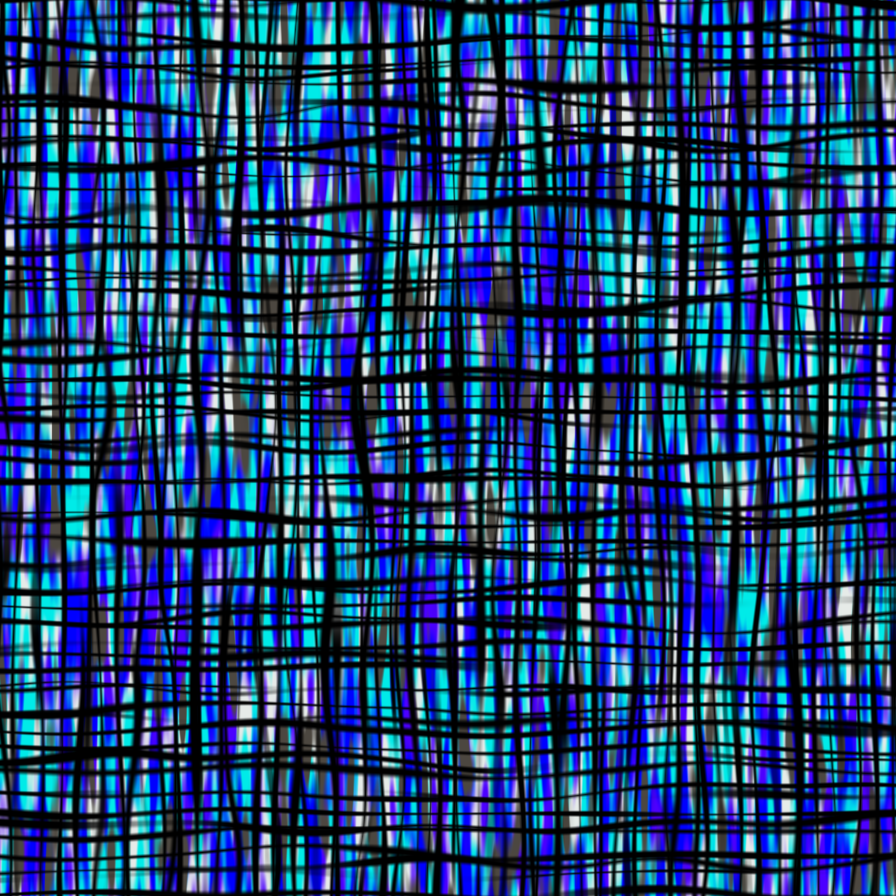
This pattern is drawn by a Shadertoy shader. Its source:

```glsl
// Woven cloth of blue, cyan and pale vertical streaks under a net of black threads.
// Stretched gradient noise colours the narrow streaks; two sets of slightly bent
// repeated lines in each direction, uneven in width and strength, form the net.

// Random unit gradient for a lattice point
vec2 gradientAt(ivec2 cell, uint seed) {
    uint h = uint(cell.x) * 1597334677u ^ uint(cell.y) * 3812015801u ^ seed * 2654435769u;
    h = (h ^ (h >> 16)) * 2146121005u;
    h = (h ^ (h >> 15)) * 2221713035u;
    h ^= h >> 16;
    float angle = 6.2832 * float(h & 65535u) / 65536.0;
    return vec2(cos(angle), sin(angle));
}

float gradientNoise(vec2 p, uint seed) {
    ivec2 i = ivec2(floor(p));
    vec2 f = fract(p);
    vec2 w = f * f * f * (f * (f * 6.0 - 15.0) + 10.0);
    float a = dot(gradientAt(i, seed), f);
    float b = dot(gradientAt(i + ivec2(1, 0), seed), f - vec2(1, 0));
    float c = dot(gradientAt(i + ivec2(0, 1), seed), f - vec2(0, 1));
    float d = dot(gradientAt(i + ivec2(1, 1), seed), f - vec2(1, 1));
    return mix(mix(a, b, w.x), mix(c, d, w.x), w.y);
}

// Two octaves of stretched noise, the second one finer across
float fibres(vec2 p, uint seed) {
    return gradientNoise(p, seed)
         + 0.5 * gradientNoise(p * vec2(1.6, 1.5) + 3.37, seed + 1u);
}

// Light left between threads that run along p.y and repeat along p.x
float threadGaps(vec2 p, float count, uint seed) {
    float bend = gradientNoise(vec2(p.x * count * 0.45, p.y * 4.0) + 0.3, seed);
    float phase = p.x * count + 0.8 * bend;
    float thread = floor(phase + 0.5);
    float distanceToThread = abs(phase - thread) / count;

    // Each thread swells, thins and fades along its length
    float swell = gradientNoise(vec2(thread + 0.5, p.y * 6.0), seed + 1u);
    float fade = gradientNoise(vec2(thread + 0.5, p.y * 3.5 + 0.7), seed + 2u);
    float halfWidth = 0.0026 * (1.0 + 1.3 * swell);
    float strength = smoothstep(-0.5, -0.05, fade);
    float cover = 1.0 - smoothstep(halfWidth - 0.0023, halfWidth + 0.0023, distanceToThread);
    return 1.0 - strength * cover;
}

// Dyed streaks: blue ground, green turns it cyan, red turns it pale
vec3 streakColour(vec2 uv) {
    float patches = gradientNoise(uv * vec2(10.0, 3.3) + 0.4, 11u);
    float green = smoothstep(-0.28, 0.20,
        fibres(uv * vec2(78.0, 8.0), 21u) + 0.3 * patches);
    float red = smoothstep(-0.10, 0.30, fibres(uv * vec2(74.0, 9.0) + 0.6, 31u));
    float dye = smoothstep(-0.42, -0.12, fibres(uv * vec2(70.0, 8.0) + 0.2, 41u));
    vec3 dyed = vec3(red * (0.3 + 0.6 * green), 0.92 * green, 1.0 - 0.09 * green);
    return mix(vec3(0.30, 0.28, 0.25), dyed, dye);
}

void mainImage(out vec4 fragColor, in vec2 fragCoord) {
    vec2 uv = fragCoord / iResolution.xy;

    // Upright and level threads cover the dyed ground
    float upright = threadGaps(uv, 45.0, 51u) * threadGaps(uv, 27.0, 61u);
    float level = threadGaps(uv.yx, 43.0, 71u) * threadGaps(uv.yx, 26.0, 81u);

    fragColor = vec4(streakColour(uv) * upright * level, 1.0);
}
```
